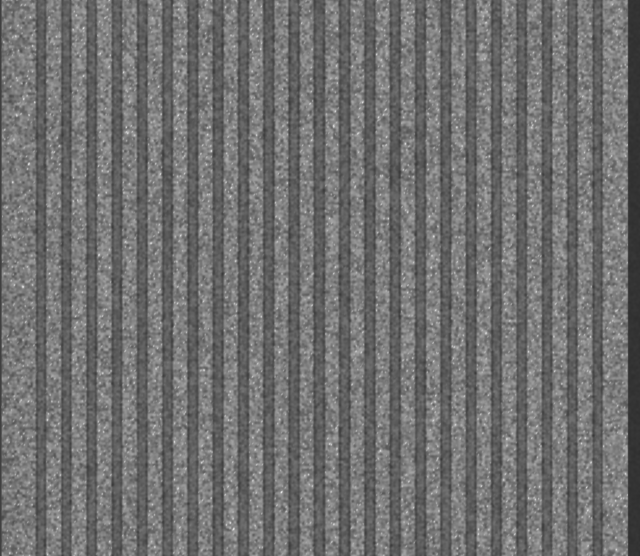
Reproduce this texture procedurally as a WebGL 2 fragment shader.

```glsl
#version 300 es
precision highp float;

uniform vec2 u_resolution;
out vec4 outColor;

float hash(vec2 cell) {
    uvec2 q = uvec2(ivec2(cell) + 4096);
    uint n = q.x * 1664525u + q.y * 22695477u;
    n = (n ^ (n >> 16u)) * 73244475u;
    n = (n ^ (n >> 15u)) * 73244475u;
    n ^= n >> 16u;
    return float(n & 65535u) / 65535.0;
}

float valueNoise(vec2 p) {
    vec2 cell = floor(p);
    vec2 f = fract(p);
    f = f * f * (3.0 - 2.0 * f);
    float low = mix(hash(cell), hash(cell + vec2(1, 0)), f.x);
    float high = mix(hash(cell + vec2(0, 1)), hash(cell + vec2(1, 1)), f.x);
    return mix(low, high, f.y);
}

// Soft slanted grains, one per cell, most of them faint
float flecks(vec2 p) {
    float sum = 0.0;
    for (int layer = 0; layer < 2; layer++) {
        vec2 q = p * 105.0 + float(layer) * vec2(151.5, 83.3);
        vec2 cell = floor(q);
        vec2 jitter = vec2(hash(cell + 300.0), hash(cell + 700.0));
        vec2 d = fract(q) - 0.25 - 0.5 * jitter;
        d.x -= 0.5 * d.y * (hash(cell + 1100.0) - 0.2);
        float brightness = pow(hash(cell), 3.0);
        sum += brightness * exp(-dot(d * d, vec2(46.0, 26.0)));
    }
    return sum;
}

void main() {
    // Canvas width is one unit
    vec2 p = gl_FragCoord.xy / u_resolution.x;
    float soft = max(0.0023, 0.75 / u_resolution.x);

    // 23 grooves, slightly wider toward the middle
    float index = clamp(round((p.x - 0.0642) / 0.03953), 0.0, 22.0);
    float offset = abs(p.x - 0.0642 - index * 0.03953);
    float halfWidth = mix(0.0091, 0.0078, abs(p.x - 0.5) * 2.0);
    float groove = 1.0 - smoothstep(-soft, soft, offset - halfWidth);

    // Fine grain on turned lattices, and broad mottling
    vec2 turned = mat2(0.8, 0.6, -0.6, 0.8) * p;
    float grain = 0.55 * valueNoise(p * 245.0)
                + 0.45 * valueNoise(turned * 215.0 + 37.0) - 0.5;
    float mottle = valueNoise(p * vec2(30.0, 22.0) + 11.0) - 0.5;
    float fleck = flecks(p);

    // Raised ribs, with a duller margin at the left
    float ridge = 0.498 + 0.34 * grain + 0.025 * mottle + 0.27 * fleck;
    ridge -= 0.035 * (1.0 - smoothstep(0.0, 0.12, p.x));

    // Sunken floor, shadowed along both walls
    float wall = smoothstep(0.3, 0.9, offset / halfWidth);
    float sunken = mix(0.38, 0.295, wall) + 0.18 * grain + 0.015 * mottle + 0.05 * fleck;

    float shade = mix(ridge, sunken, groove);

    // Dark outer edges
    float rightEdge = smoothstep(-0.0015, 0.0015, p.x - 0.9812);
    float leftEdge = 1.0 - smoothstep(0.001, 0.004, p.x);
    shade = mix(shade, 0.2 + 0.04 * grain, rightEdge);
    shade = mix(shade, 0.25, leftEdge);

    outColor = vec4(vec3(shade), 1.0);
}
```
